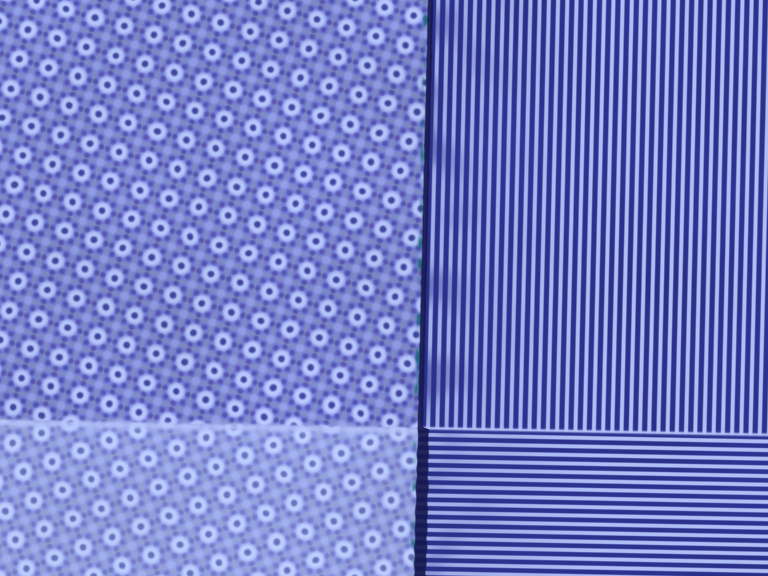
This pattern is drawn by a Shadertoy shader. Its source:

```glsl
// Micrograph of four etched fields: two dotted lattices on the left, two line gratings on the right.

// Layout, in units of canvas height
const vec2 SEAM_X = vec2(0.721, 0.024);    // vertical seam: offset, slope
const vec2 SEAM_Y = vec2(0.271, -0.0195);  // horizontal seam: offset, slope
const vec2 LATTICE_ORIGIN = vec2(0.5335, 0.530);
const float CELL = 0.053;
const float UPPER_ANGLE = -0.285;
const float LOWER_ANGLE = 0.35;
const float UPRIGHT_PITCH = 0.0160;
const float LEVEL_PITCH = 0.0150;

// Colours
const vec3 NAVY = vec3(0.17, 0.19, 0.55);
const vec3 INK = vec3(0.08, 0.09, 0.30);
const vec3 VIOLET = vec3(0.34, 0.30, 0.66);
const vec3 BLUE = vec3(0.44, 0.48, 0.83);
const vec3 SKY = vec3(0.59, 0.64, 0.95);
const vec3 PALE = vec3(0.71, 0.77, 0.98);
const vec3 GREY = vec3(0.52, 0.57, 0.75);
const vec3 GREEN = vec3(0.12, 0.42, 0.50);

const float TAU = 6.2831853;

vec2 hashGradient(vec2 p) {
    p = vec2(dot(p, vec2(127.1, 311.7)), dot(p, vec2(269.5, 183.3)));
    return 2.0 * fract(sin(p) * 43758.5) - 1.0;
}

float gradientNoise(vec2 p) {
    vec2 i = floor(p), f = fract(p);
    vec2 u = f * f * (3.0 - 2.0 * f);
    vec2 e = vec2(0.0, 1.0);
    float low = mix(dot(hashGradient(i), f), dot(hashGradient(i + e.yx), f - e.yx), u.x);
    float high = mix(dot(hashGradient(i + e.xy), f - e.xy), dot(hashGradient(i + e.yy), f - e.yy), u.x);
    return mix(low, high, u.y);
}

vec2 rotate(vec2 p, float angle) {
    float c = cos(angle), s = sin(angle);
    return vec2(c * p.x + s * p.y, c * p.y - s * p.x);
}

float disc(vec2 p, float radius, float blur) {
    return 1.0 - smoothstep(radius - blur, radius + blur, length(p));
}

// Each cell has a core dot, a pale halo, and a ring of eight dots
vec3 lattice(vec2 uv, float angle, float contrast, float pixel) {
    vec2 p = rotate(uv - LATTICE_ORIGIN, angle) / CELL;
    p += 0.05 * vec2(gradientNoise(uv * 30.0), gradientNoise(uv * 30.0 + 17.0));
    vec2 q = fract(p + 0.5) - 0.5;
    float blur = max(0.055, 0.7 * pixel / CELL);
    float tint = gradientNoise(uv * 65.0);

    float halo = disc(q, 0.29, 0.10);
    vec3 col = mix(BLUE, PALE, halo);
    float border = smoothstep(0.36, 0.48, max(abs(q.x), abs(q.y)));
    col = mix(col, GREY, 0.7 * border);
    float corner = disc(abs(q) - 0.5, 0.14, blur);
    col = mix(col, SKY, 0.7 * corner);

    float sector = TAU / 8.0;
    float theta = atan(q.y, q.x);
    theta -= sector * floor(theta / sector + 0.5);
    vec2 ringPoint = length(q) * vec2(cos(theta), sin(theta)) - vec2(0.40, 0.0);
    vec3 dotColor = mix(VIOLET, NAVY + 0.1, smoothstep(-0.3, 0.3, tint));
    col = mix(col, dotColor, 0.80 * disc(ringPoint, 0.085, blur));
    col = mix(col, NAVY, 0.85 * disc(q, 0.105, blur));
    return mix(SKY, col, contrast);
}

// Soft bright line at the centre of each period
float grating(float x, float pitch, float halfWidth, float pixel) {
    float d = abs(fract(x / pitch) - 0.5);
    float blur = max(0.11, 0.7 * pixel / pitch);
    return 1.0 - smoothstep(halfWidth - blur, halfWidth + blur, d);
}

void mainImage(out vec4 fragColor, in vec2 fragCoord) {
    float pixel = 1.0 / iResolution.y;
    vec2 uv = fragCoord * pixel;
    float across = uv.x - SEAM_X.x - SEAM_X.y * uv.y;
    float above = uv.y - SEAM_Y.x - SEAM_Y.y * uv.x;
    float upper = smoothstep(-0.003, 0.003, above);
    float soft = max(0.0018, pixel);
    float cloud = gradientNoise(uv * 5.0);

    // Dotted fields, with a pale strip where they meet
    vec3 upperDots = lattice(uv, UPPER_ANGLE, 1.0, pixel);
    vec3 lowerDots = lattice(uv, LOWER_ANGLE, 0.72, pixel) + vec3(0.06, 0.07, 0.03);
    vec3 left = mix(lowerDots, upperDots, upper);
    left *= 1.0 + 0.05 * cloud;
    float strip = exp(-pow((above + 0.005) / 0.007, 2.0));
    left = mix(left, PALE, 0.8 * strip);
    float fringe = exp(-pow((across + 0.005) / 0.004, 2.0));
    left = mix(left, GREEN, fringe * smoothstep(-0.1, 0.35, gradientNoise(uv * 42.0)));

    // Gratings, dimmed by stains beside the seam
    float upright = grating(across - 0.008, UPRIGHT_PITCH, 0.22, pixel);
    float level = grating(above + 0.004, LEVEL_PITCH, 0.23, pixel);
    float lines = mix(level, upright, upper);
    float stain = exp(-across * 18.0) * smoothstep(-0.15, 0.4, gradientNoise(uv * 13.0));
    lines *= (0.84 + 0.12 * smoothstep(0.0, 0.35, across)) * (1.0 - 0.65 * stain);
    vec3 right = mix(NAVY * (1.0 + 0.12 * cloud), PALE, lines);
    float joint = exp(-pow(above / 0.0028, 2.0));
    right = mix(right, PALE, 0.9 * joint);

    // Dark trench, wider and rougher below
    vec3 col = mix(left, right, smoothstep(-soft, soft, across));
    float trench = mix(0.010, 0.0045, upper);
    float rough = 0.004 * gradientNoise(vec2(uv.y * 55.0, 3.3)) * mix(1.0, 0.35, upper);
    float gap = abs(across - trench + 0.002) - trench - rough;
    col = mix(col, INK, 0.9 * (1.0 - smoothstep(-soft, soft, gap)));
    fragColor = vec4(clamp(col, 0.0, 1.0), 1.0);
}
```
